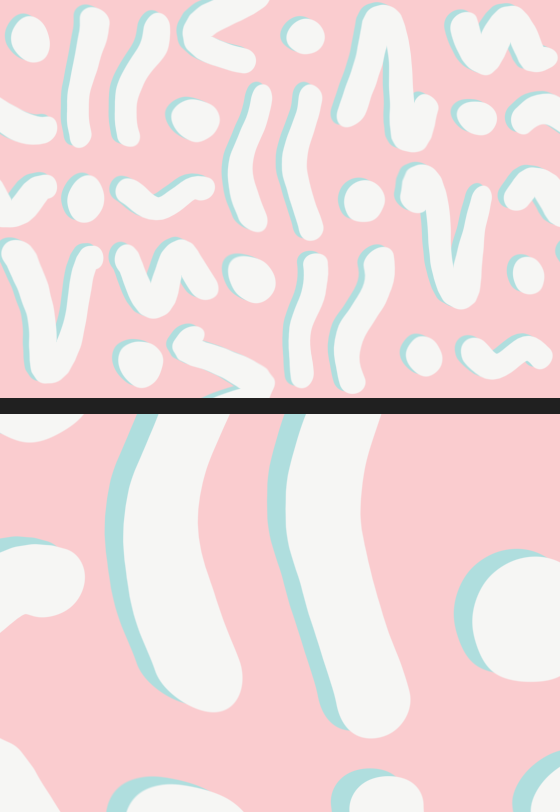
Top, the full canvas; bottom, a detail of the centre.
Write a WebGL 2 fragment shader that draws this pattern.

```glsl
#version 300 es
precision highp float;

uniform vec2 u_resolution;
out vec4 fragColor;

#define ASPECT 1.4066
#define RADIUS 0.0325
#define MARGIN 0.049
#define SHADOW vec2(-0.0155, 0.0065)
#define BEND 0.042
#define WOBBLE 0.003
#define LEAN 0.32
#define SEGMENTS 20
#define PINK vec3(0.98, 0.80, 0.81)
#define PAPER vec3(0.963, 0.963, 0.957)
#define TEAL vec3(0.685, 0.87, 0.87)

const float PI = 3.14159265;
const vec2 TILE = vec2(ASPECT, 1.0);
const vec2 UNIT = TILE / vec2(10.0, 5.0);

vec2 hash(vec2 p) {
    p = vec2(dot(p, vec2(127.1, 311.7)), dot(p, vec2(269.5, 183.3)));
    return fract(sin(p) * 43758.545);
}

// Gradient noise that wraps after a whole number of cells
float corner(vec2 cell, vec2 f, vec2 period, float seed) {
    float angle = 2.0 * PI * hash(mod(cell, period) + seed).x;
    return dot(vec2(cos(angle), sin(angle)), f);
}

float noise(vec2 p, vec2 period, float seed) {
    p *= period / TILE;
    vec2 i = floor(p), f = p - i, e = vec2(1.0, 0.0);
    vec2 w = f * f * f * (f * (f * 6.0 - 15.0) + 10.0);
    float low = mix(corner(i, f, period, seed), corner(i + e, f - e, period, seed), w.x);
    float high = mix(corner(i + e.yx, f - e.yx, period, seed), corner(i + 1.0, f - 1.0, period, seed), w.x);
    return mix(low, high, w.y);
}

vec2 warp(vec2 p) {
    vec2 slow = vec2(6.0, 4.0), fine = vec2(28.0, 20.0);
    return p + BEND * vec2(noise(p, slow, 3.0), noise(p, slow, 17.0))
             + WOBBLE * vec2(noise(p, fine, 31.0), noise(p, fine, 47.0));
}

float segment(vec2 p, vec2 a, vec2 b) {
    vec2 ab = b - a;
    float h = clamp(dot(p - a, ab) / max(dot(ab, ab), 1e-8), 0.0, 1.0);
    return length(p - a - ab * h);
}

// A sine path inside a box, running along x or y
vec2 path(float t, vec2 box, float turns, float phase, float lean, bool alongX) {
    float s = sin(0.5 * PI * turns * t + phase);
    return alongX ? vec2(t * box.x, s * box.y + lean * t * box.x)
                  : vec2(s * box.x + lean * t * box.y, t * box.y);
}

float squiggle(vec2 p, vec2 box, float turns, float phase, float lean, bool alongX) {
    float d = 1e3;
    vec2 a = path(-1.0, box, turns, phase, lean, alongX);
    for (int i = 1; i <= SEGMENTS; i++) {
        float t = 2.0 * float(i) / float(SEGMENTS) - 1.0;
        vec2 b = path(t, box, turns, phase, lean, alongX);
        d = min(d, segment(p, a, b));
        a = b;
    }
    return d;
}

// Large and small blocks in a pinwheel layout; each large one holds one or two strokes
float strokes(vec2 p) {
    p = warp(p);
    float nearest = 1.0;
    for (int i = 0; i < 30; i++) {
        int block = i / 3, part = i % 3, layout_kind = block % 3;
        if (part == 1 && layout_kind == 0) continue;
        float row = float(block % 5), column = float(block / 5);
        float side = float(part) * 2.0 - 1.0;
        vec2 center = vec2(2.0 * row + 5.0 * column, row) + 1.0;
        bool paired = layout_kind == 2 && part < 2;
        vec2 key = vec2(float(block), paired ? 0.0 : float(part));
        vec2 r = hash(key + 5.0), q = hash(key + 71.0);
        vec2 box = UNIT - MARGIN;
        float turns = 2.2 + 0.7 * r.x, radius = RADIUS;
        bool alongX = false;

        if (part == 2) {                    // dot or short bar
            center += vec2(1.5, -0.5);
            bool dot_shape = r.x > 0.25;
            box = dot_shape ? vec2(0.0) : 0.5 * UNIT - MARGIN;
            radius = dot_shape ? mix(0.040, 0.062, r.y) : RADIUS;
            turns = 1.0;
        } else if (layout_kind == 0) {      // one big bend
            alongX = r.y < 0.4;
            turns = alongX ? 2.0 : turns;
        } else if (layout_kind == 1) {      // zigzag beside a gentle bar
            center.y += 0.5 * side;
            box = UNIT * vec2(1.0, 0.5) - MARGIN;
            alongX = true;
            if (part == 1) {
                box.y *= mix(0.15, 0.6, r.y);
                turns = 1.0 + r.x;
            } else turns = 2.5 + 0.4 * r.x;
        } else {                            // two nested upright curves
            center.x += 0.5 * side;
            box = UNIT * vec2(0.5, 1.0) - MARGIN;
            turns = 1.0 + 1.3 * r.x;
        }

        vec2 local = p - center * UNIT;
        local -= TILE * round(local / TILE);
        if (length(local) > length(box) * 1.3 + 0.1) continue;
        float d = squiggle(local, box, turns, 2.0 * PI * q.x, LEAN * (q.y - 0.5), alongX);
        nearest = min(nearest, d - radius);
    }
    return nearest;
}

void main() {
    vec2 p = gl_FragCoord.xy / u_resolution * TILE;
    float edge = 0.9 / u_resolution.y;
    float shade = smoothstep(edge, -edge, strokes(p - SHADOW));
    float body = smoothstep(edge, -edge, strokes(p));
    fragColor = vec4(mix(mix(PINK, TEAL, shade), PAPER, body), 1.0);
}
```
